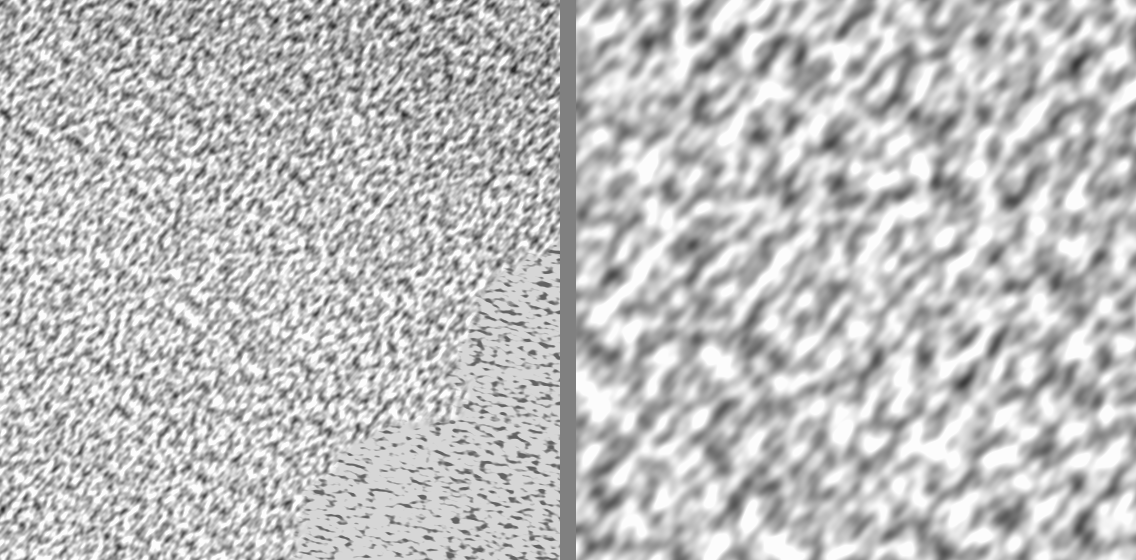
Left: the whole. Right: its middle third, enlarged.
A WebGL 2 fragment shader for this texture:

```glsl
#version 300 es
precision highp float;

uniform vec2 u_resolution;
out vec4 fragColor;

// Unit gradient from an integer hash of the lattice point
vec2 latticeGradient(vec2 cell) {
    uvec2 k = uvec2(ivec2(cell));
    uint h = k.x * 1597u ^ k.y * 51749u;
    h = (h ^ (h >> 15)) * 73244475u;
    h = (h ^ (h >> 13)) * 73244475u;
    h ^= h >> 16;
    float angle = float(h & 65535u) / 65536.0 * 6.28318;
    return vec2(cos(angle), sin(angle));
}

float gradientNoise(vec2 p) {
    vec2 cell = floor(p);
    vec2 f = p - cell;
    vec2 w = f * f * f * (f * (f * 6.0 - 15.0) + 10.0);
    float a = dot(latticeGradient(cell), f);
    float b = dot(latticeGradient(cell + vec2(1, 0)), f - vec2(1, 0));
    float c = dot(latticeGradient(cell + vec2(0, 1)), f - vec2(0, 1));
    float d = dot(latticeGradient(cell + vec2(1, 1)), f - vec2(1, 1));
    return mix(mix(a, b, w.x), mix(c, d, w.x), w.y);
}

// Coordinates along and across a direction
vec2 alignTo(vec2 p, float angle) {
    float c = cos(angle), s = sin(angle);
    return mat2(c, -s, s, c) * p;
}

float smoothUnion(float a, float b, float k) {
    float h = max(k - abs(a - b), 0.0) / k;
    return min(a, b) - h * h * k * 0.25;
}

// Rough surface: bright and dark flecks leaning up to the right
float roughTone(vec2 p) {
    vec2 q = alignTo(p, 0.87);
    float grain = gradientNoise(q * vec2(48, 84));
    grain += 0.55 * gradientNoise(q * vec2(85, 140) + 37.3);
    float patches = gradientNoise(p * 9.0 + 5.7);
    float base = 0.765 - 0.10 * smoothstep(0.45, 1.05, p.y + 0.25 * (p.x - 0.5));
    return clamp(base + 0.66 * grain + 0.07 * patches, 0.16, 0.99);
}

// Smooth surface: flat light tone with thin dark dashes
float flatTone(vec2 p) {
    vec2 q = alignTo(p, -0.2);
    float dashes = gradientNoise(q * vec2(44, 115) + 71.9);
    dashes += 0.5 * gradientNoise(q * vec2(90, 170) + 13.1);
    float density = 0.10 * smoothstep(0.55, 1.0, p.x) + 0.12 * gradientNoise(p * 8.0);
    return 0.84 - 0.46 * smoothstep(0.06, 0.58, dashes + density);
}

void main() {
    vec2 p = gl_FragCoord.xy / u_resolution;

    // Two rounded lobes in the lower right, with a ragged border
    float lobes = smoothUnion(length(p - vec2(0.78, 0.0)) - 0.25,
                              length(p - vec2(1.08, 0.32)) - 0.26, 0.08);
    lobes += 0.03 * gradientNoise(p * 14.0) + 0.02 * gradientNoise(p * 45.0);

    float tone = mix(flatTone(p), roughTone(p), smoothstep(-0.012, 0.012, lobes));
    fragColor = vec4(vec3(tone), 1.0);
}
```
